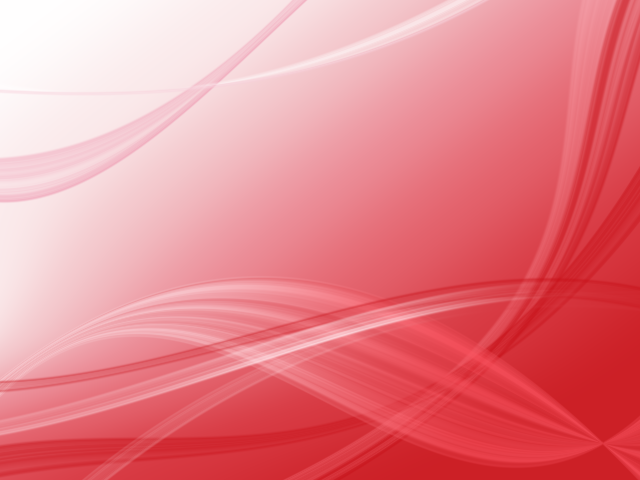
Write a Shadertoy shader that draws this background.

```glsl
// Translucent silk ribbons sweeping over a diagonal white-to-red gradient.
// Each ribbon lies between two cubic edge curves; layered 1D noise across
// its width draws the fine strands, and its edges carry thin bright lines.

const vec3 WHITE = vec3(1.0, 0.995, 0.995);
const vec3 BLUSH = vec3(0.98, 0.91, 0.915);
const vec3 PINK = vec3(0.95, 0.76, 0.78);
const vec3 ROSE = vec3(0.925, 0.57, 0.61);
const vec3 CORAL = vec3(0.895, 0.40, 0.44);
const vec3 RED = vec3(0.845, 0.225, 0.26);
const vec3 CRIMSON = vec3(0.80, 0.125, 0.15);
const vec3 DARK_SILK = vec3(0.78, 0.06, 0.09);
const vec3 BRIGHT_SILK = vec3(1.0, 0.34, 0.39);
const vec3 PALE_SILK = vec3(1.0, 0.90, 0.92);
const vec3 MAUVE_SILK = vec3(0.93, 0.58, 0.68);
const float EDGE_WIDTH = 0.0022;   // in canvas heights
const float STRAND_BASE = 0.22;    // coverage between the strands

float hash(float n) {
    return fract(sin(n * 127.1) * 4375.85);
}

float noise(float x) {
    float i = floor(x), f = fract(x);
    return mix(hash(i), hash(i + 1.0), f * f * (3.0 - 2.0 * f));
}

// Cubic through four values spaced evenly over u = 0..1
float cubic(float u, vec4 k) {
    float s = 3.0 * u, a = s - 1.0, b = s - 2.0, c = s - 3.0;
    return dot(k, vec4(-a * b * c / 6.0, s * b * c / 2.0,
                       -s * a * c / 2.0, s * a * b / 6.0));
}

// Noise fades to its mean where strands grow thinner than a pixel
float strand(float t, float freq, float seed, float footprint) {
    float blur = freq * footprint;
    return mix(0.5, noise(t * freq + seed), 1.0 / (1.0 + blur * blur));
}

// Coverage of a ribbon between two edges; it may twist where they cross
float ribbon(float along, float across, vec4 edgeA, vec4 edgeB,
             float strands, float seed) {
    float a = cubic(along, edgeA), b = cubic(along, edgeB);
    float pixel = 1.2 / iResolution.y;
    float width = max(abs(a - b), 0.002);
    float t = (across - b) / (a < b ? -width : width);
    float footprint = pixel / width;
    float inside = smoothstep(-footprint, footprint, t)
                 * smoothstep(-footprint, footprint, 1.0 - t);
    float silk = 0.5 * strand(t, strands * 0.3, seed, footprint)
               + 0.3 * strand(t, strands, seed + 31.0, footprint)
               + 0.2 * strand(t, strands * 2.3, seed + 67.0, footprint);
    silk = smoothstep(0.22, 0.82, silk);
    float rim = min(abs(t), abs(1.0 - t)) * width;
    float line = 1.0 - smoothstep(0.0, EDGE_WIDTH + pixel, rim);
    return inside * mix(STRAND_BASE, 1.0, silk) + 0.35 * line * (1.0 - 0.6 * inside);
}

vec3 backdrop(vec2 p) {
    float g = 0.50 * p.x + 0.50 * (1.0 - p.y);
    g += 0.15 * (1.0 - p.x) * smoothstep(0.32, 0.0, p.y);
    g -= 0.09 * exp(-7.0 * p.x - 22.0 * (p.y - 0.35) * (p.y - 0.35));
    vec3 c = mix(WHITE, BLUSH, smoothstep(0.04, 0.23, g));
    c = mix(c, PINK, smoothstep(0.20, 0.35, g));
    c = mix(c, ROSE, smoothstep(0.31, 0.46, g));
    c = mix(c, CORAL, smoothstep(0.42, 0.58, g));
    c = mix(c, RED, smoothstep(0.54, 0.73, g));
    return mix(c, CRIMSON, smoothstep(0.70, 0.88, g));
}

void mainImage(out vec4 fragColor, in vec2 fragCoord) {
    vec2 p = fragCoord / iResolution.xy;
    vec3 col = backdrop(p);
    float k;

    // Upper left: mauve ribbon and slim white ribbon
    vec4 mauveLow = vec4(0.580, 0.648, 0.819, 1.026);
    k = ribbon(p.x * 2.0, p.y, vec4(0.670, 0.722, 0.852, 1.061), mauveLow, 18.0, 3.0);
    col = mix(col, MAUVE_SILK, 0.42 * k);
    k = ribbon(p.x * 2.0, p.y, mauveLow + 0.012, mauveLow, 3.0, 9.0);
    col = mix(col, MAUVE_SILK, 0.6 * k);
    vec4 slimLow = vec4(0.809, 0.819, 0.938, 1.226);
    k = ribbon(p.x, p.y, vec4(0.825, 0.825, 0.976, 1.260), slimLow, 10.0, 14.0);
    col = mix(col, WHITE, 0.65 * k);
    k = ribbon(p.x, p.y, slimLow + 0.002, slimLow, 1.0, 5.0);
    col = mix(col, MAUVE_SILK, 0.5 * k);

    // Right: falling ribbon, pale on its left and dark on its right
    k = ribbon(p.y, p.x, vec4(0.444, 0.779, 0.879, 0.911),
               vec4(0.518, 0.820, 0.931, 1.010), 22.0, 21.0);
    col = mix(col, mix(BRIGHT_SILK, PALE_SILK, 0.25 + 0.4 * p.y), 0.45 * k);
    k = ribbon(p.y, p.x, vec4(0.490, 0.800, 0.905, 0.965),
               vec4(0.530, 0.830, 0.955, 1.030), 12.0, 44.0);
    col = mix(col, DARK_SILK, 0.65 * k);

    // Dark sweep from the lower left up to the right side
    k = ribbon(p.x, p.y, vec4(0.071, 0.089, 0.193, 0.653),
               vec4(0.007, 0.054, 0.167, 0.540), 16.0, 52.0);
    col = mix(col, DARK_SILK, 0.55 * k);

    // Great wave: pale at left, bright red at right, with dark threads
    vec4 crest = vec4(0.210, 0.415, 0.340, -0.002);
    vec4 belly = vec4(0.175, 0.271, 0.066, 0.132);
    k = ribbon(p.x, p.y, crest, belly, 34.0, 73.0);
    col = mix(col, mix(PALE_SILK, BRIGHT_SILK, smoothstep(0.25, 0.75, p.x)), 0.72 * k);
    k = ribbon(p.x, p.y, crest, belly, 60.0, 88.0);
    col = mix(col, RED, 0.32 * k * k);

    // Crossing ribbons rising from the lower left
    k = ribbon(p.x, p.y, vec4(0.205, 0.283, 0.394, 0.401),
               vec4(0.184, 0.267, 0.365, 0.358), 9.0, 95.0);
    col = mix(col, DARK_SILK, 0.5 * k);
    k = ribbon(p.x, p.y, vec4(-0.160, 0.184, 0.347, 0.392),
               vec4(-0.200, 0.153, 0.330, 0.354), 10.0, 108.0);
    col = mix(col, mix(PALE_SILK, RED, smoothstep(0.45, 0.8, p.x)), 0.38 * k);
    k = ribbon(p.x, p.y, vec4(0.123, 0.250, 0.378, 0.401),
               vec4(0.094, 0.215, 0.345, 0.375), 9.0, 119.0);
    float sheen = 0.45 + 0.4 * exp(-30.0 * (p.x - 0.5) * (p.x - 0.5));
    col = mix(col, PALE_SILK, sheen * k * (1.0 - smoothstep(0.6, 0.95, p.x)));

    fragColor = vec4(col, 1.0);
}
```
